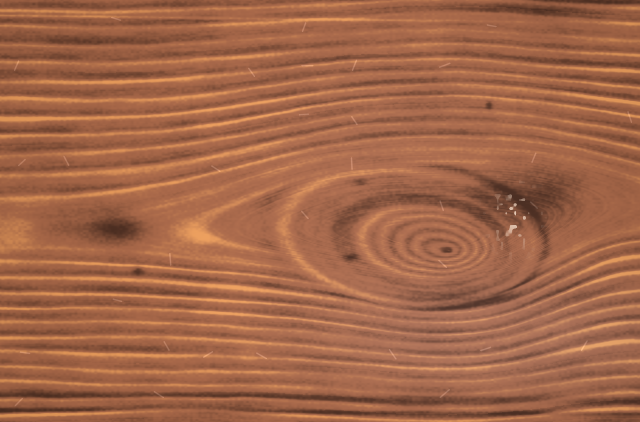
This texture is drawn by a Shadertoy shader. Its source:

```glsl
// Stained pine board: wavy grain lines flowing around a large ringed knot.
float hash(vec2 p) {
    vec3 q = fract(vec3(p.xyx) * 0.1031);
    q += dot(q, q.yzx + 33.33);
    return fract((q.x + q.y) * q.z);
}

float noise(vec2 p) {
    vec2 i = floor(p), f = fract(p);
    f = f * f * (3.0 - 2.0 * f);
    return mix(mix(hash(i), hash(i + vec2(1, 0)), f.x),
               mix(hash(i + vec2(0, 1)), hash(i + vec2(1, 1)), f.x), f.y);
}

float fbm(vec2 p) {
    float sum = 0.0, amp = 0.5;
    for (int i = 0; i < 4; i++) {
        sum += amp * noise(p);
        p = p * 2.03 + 7.1;
        amp *= 0.5;
    }
    return sum;
}

// Soft elliptical spot, 1 at its centre
float blob(vec2 p, vec2 centre, vec2 radius) {
    vec2 q = (p - centre) / radius;
    return exp(-dot(q, q));
}

// Soft line where value equals level
float band(float value, float level, float width) {
    float d = (value - level) / width;
    return exp(-d * d);
}

// Grain height: flat far away, pushed apart around the knot; y is the signed side
vec2 grainField(vec2 p) {
    float bend = 0.06 * smoothstep(1.1, 1.5, p.x) - 0.035 * band(p.x, 1.06, 0.25);
    float side = p.y - 0.45 - bend * band(p.y, 0.45, 0.32);
    float d = sqrt(side * side + 0.0009);
    float bulge = band(p.x, 1.06, p.x < 1.06 ? 0.42 : 0.3);
    float push = mix(0.14, 0.65, smoothstep(-0.1, 0.05, side));
    return vec2(d - push * bulge * exp(-d / 0.186), side);
}

// Radius of the knot rings, whose centres drift up and left as they grow
float knotRadius(vec2 p) {
    vec2 q = p - vec2(1.063, 0.405);
    float r = length(q / vec2(1.8, 1.0));
    return length((q - r * vec2(-0.55, 0.2)) / vec2(1.8, 1.0));
}

// Sparse pale scratches, one candidate per cell
float scratches(vec2 p) {
    vec2 cell = floor(p * 9.0), f = fract(p * 9.0) - 0.5;
    float seed = hash(cell + 5.0);
    float angle = 3.14 * hash(cell + 41.0);
    vec2 along = vec2(cos(angle), sin(angle));
    f -= 0.3 * (vec2(hash(cell + 13.0), hash(cell + 27.0)) - 0.5);
    float len = abs(dot(f, along)) - 0.13 * seed;
    float across = abs(dot(f, vec2(-along.y, along.x)));
    return step(0.72, seed) * smoothstep(0.03, 0.0, max(len, 0.0) + across);
}

void mainImage(out vec4 fragColor, in vec2 fragCoord) {
    vec2 p = fragCoord / iResolution.y;
    vec2 warped = p + 0.012 * (vec2(fbm(p * vec2(4, 7)), fbm(p * vec2(4, 7) + 31.0)) - 0.5);
    vec2 field = grainField(warped);
    float u = field.x + 0.008 * (noise(p * vec2(3, 9)) - 0.5);
    float above = smoothstep(-0.02, 0.02, field.y);
    float rho = knotRadius(warped);
    float inKnot = 1.0 - smoothstep(0.15, 0.172, rho);
    vec2 toKnot = p - vec2(1.063, 0.405);

    // Growth lines: thin bright crest with a dark flank
    float v = max(u, 0.0);
    float phase = field.y > 0.0 ? 25.0 * v * v / (v + 0.1) : 28.5 * v - 1.25;
    phase += 0.22 * (noise(vec2(p.x * 2.5, phase * 1.3)) - 0.5);
    float ring = floor(phase + 0.5);
    float strength = 0.45 + 0.55 * hash(vec2(ring, above > 0.5 ? 3.0 : 9.0));
    strength *= 0.55 + 0.9 * noise(vec2(p.x * 3.5, ring * 7.3));
    float crest = pow(0.5 + 0.5 * cos(6.2832 * phase), 5.0);
    float flank = 0.5 + 0.5 * cos(6.2832 * (phase - mix(-0.32, 0.3, above)));
    float lineFade = smoothstep(0.03, 0.075, u) * (1.0 - inKnot);
    float sunny = 1.0 - 0.45 * smoothstep(0.5, 0.95, p.x) * (1.0 - smoothstep(1.25, 1.5, p.x));
    float tone = 0.48;
    tone += lineFade * (0.55 * crest * strength * sunny - 0.2 * flank * (0.4 + strength));

    // Pointed outline and faint contours of the lens around the knot
    float lens = (1.0 - inKnot) * (1.0 - smoothstep(1.1, 1.25, p.x));
    tone += lens * (0.22 * band(u, -0.03, 0.013) - 0.1 * band(u, -0.065, 0.02));
    tone += 0.16 * band(u, 0.035, 0.016) * (1.0 - inKnot) * smoothstep(0.25, 0.5, p.x);

    // Knot rings
    float leftSide = smoothstep(0.1, -0.2, toKnot.x);
    float upperSide = smoothstep(-0.05, 0.1, toKnot.y);
    tone += band(rho, 0.15, 0.008) * (0.1 + 0.24 * leftSide);
    tone -= band(rho, 0.168, 0.009) * (0.28 - 0.18 * leftSide);
    tone += 0.22 * band(rho, 0.079, 0.008) * leftSide;
    tone -= band(rho, 0.097, 0.012) * (0.1 + 0.2 * upperSide);
    tone -= 0.09 * band(rho, 0.128, 0.007) * (1.0 - leftSide);
    float fineRings = cos(6.2832 * rho / 0.0165 + 2.5 * noise(p * 14.0));
    tone += 0.13 * fineRings * (1.0 - smoothstep(0.065, 0.085, rho));
    tone += 0.03 * fineRings * inKnot;
    tone -= 0.08 * inKnot + 0.25 * band(rho, 0.0, 0.012);

    // Dark stains and glowing patches
    float mottle = fbm(p * vec2(9, 16));
    tone -= 0.6 * blob(p, vec2(0.275, 0.457), vec2(0.07, 0.036)) * (0.5 + mottle);
    tone -= 0.22 * blob(p, vec2(0.14, 0.465), vec2(0.07, 0.04));
    tone -= 0.42 * blob(p, vec2(1.285, 0.53), vec2(0.085, 0.075));
    tone -= 0.3 * blob(p, vec2(1.17, 0.545), vec2(0.07, 0.04));
    tone -= 0.3 * blob(p, vec2(1.08, 0.29), vec2(0.16, 0.022));
    tone -= 0.35 * blob(p, vec2(1.3, 0.985), vec2(0.22, 0.025));
    tone -= 0.2 * blob(p, vec2(0.25, 0.91), vec2(0.3, 0.06));
    tone += 0.3 * blob(p, vec2(0.465, 0.44), vec2(0.055, 0.025));
    tone += 0.28 * blob(p, vec2(0.02, 0.45), vec2(0.07, 0.05));
    tone += 0.2 * blob(p, vec2(1.245, 0.42), vec2(0.02, 0.035));
    tone += 0.2 * blob(p, vec2(0.59, 0.165), vec2(0.03, 0.02));
    tone -= 0.4 * blob(p, vec2(0.328, 0.36), vec2(0.014, 0.011));
    tone -= 0.4 * blob(p, vec2(1.16, 0.752), vec2(0.009, 0.01));
    tone -= 0.45 * blob(p, vec2(0.832, 0.39), vec2(0.016, 0.008));
    tone -= 0.3 * blob(p, vec2(0.855, 0.567), vec2(0.02, 0.008));

    // Board edges
    tone -= 0.3 * band(p.y, 0.06 - 0.006 * p.x, 0.012) + 0.3 * band(p.y, 0.028 - 0.006 * p.x, 0.006);
    tone += 0.35 * band(p.y, 0.963 - 0.012 * p.x, 0.004) * noise(vec2(p.x * 5.0, 2.0));

    // Fibres and mottling
    float fibre = noise(vec2(p.x * 14.0, u * 150.0 + p.y * 20.0)) - 0.5;
    float grit = noise(p * vec2(150, 210)) - 0.5;
    tone += 0.13 * fibre + 0.12 * grit + 0.3 * (mottle - 0.47);

    // Stain colours, with a pale sheen toward the lower right
    vec3 color = mix(vec3(0.3, 0.18, 0.13), vec3(0.67, 0.41, 0.285), smoothstep(-0.2, 0.5, tone));
    color = mix(color, vec3(0.93, 0.62, 0.36), smoothstep(0.45, 1.0, tone));
    float sheen = blob(p, vec2(1.2, 0.2), vec2(0.5, 0.16)) + 0.45 * blob(p, vec2(0.9, 0.6), vec2(0.45, 0.4));
    color = mix(color, color * vec3(1.02, 1.08, 1.2) + 0.02, min(sheen, 1.0));
    color += 0.12 * scratches(p);

    // Pale flecks beside the knot
    float flecks = smoothstep(0.72, 0.85, noise(p * 95.0)) * blob(p, vec2(1.22, 0.485), vec2(0.045, 0.06));
    color = mix(color, vec3(0.93, 0.82, 0.74), flecks);
    float vignette = 1.0 - 0.12 * dot(p - vec2(0.757, 0.5), p - vec2(0.757, 0.5));
    fragColor = vec4(clamp(color * vignette, 0.0, 1.0), 1.0);
}
```
